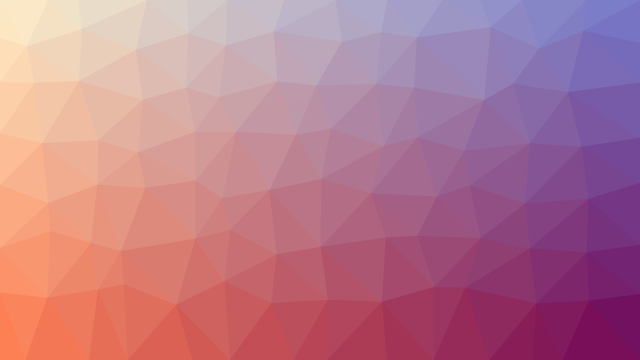
A WebGL 1 fragment shader for this background:

```glsl
precision highp float;

// Low-poly backdrop: a jittered grid of vertices, snapped to the canvas border,
// whose cells are split along their shorter diagonal. Each triangle is filled
// with a four-corner gradient sampled at its centroid; edges blend by coverage.

uniform vec2 u_resolution;

// Lengths are in canvas heights on a 16:9 canvas.
const vec2 CANVAS = vec2(1.7778, 1.0);
const vec2 CELLS = vec2(13.0, 7.0);
const vec2 GRID_ORIGIN = vec2(-0.039, 0.043);
const vec2 GRID_PITCH = vec2(0.1366, 0.142);
const vec2 JITTER = vec2(0.31, 0.25);   // largest shift, in grid cells
const float SEED = 4.7;

const vec3 CREAM = vec3(1.0, 0.95, 0.80);    // top left
const vec3 INDIGO = vec3(0.45, 0.475, 0.80); // top right
const vec3 ORANGE = vec3(1.0, 0.48, 0.30);   // bottom left
const vec3 PLUM = vec3(0.43, 0.0, 0.32);     // bottom right

vec2 hash2(vec2 p) {
  vec2 q = vec2(dot(p, vec2(127.1, 311.7)), dot(p, vec2(269.5, 183.3)));
  return fract(sin(q + SEED) * 43758.5);
}

// Position of a grid vertex; the outer rows and columns lie on the border.
vec2 vertexAt(vec2 id) {
  vec2 shift = (2.0 * hash2(id) - 1.0) * JITTER;
  vec2 pos = GRID_ORIGIN + GRID_PITCH * (id + shift);
  pos = mix(pos, vec2(0.0), step(id, vec2(0.5)));
  return mix(pos, CANVAS, step(CELLS - 0.5, id));
}

vec3 gradientAt(vec2 p) {
  vec2 uv = p / CANVAS;
  return mix(mix(ORANGE, PLUM, uv.x), mix(CREAM, INDIGO, uv.x), uv.y);
}

float cross2(vec2 a, vec2 b) {
  return a.x * b.y - a.y * b.x;
}

// Signed distance to the line through a and b, positive on its left.
float edgeDistance(vec2 p, vec2 a, vec2 b) {
  return cross2(normalize(b - a), p - a);
}

// Colour premultiplied by coverage, with coverage in alpha.
vec4 triangle(vec2 p, vec2 a, vec2 b, vec2 c, float pixel) {
  float winding = sign(cross2(b - a, c - a));
  float inside = min(winding * edgeDistance(p, a, b),
                 min(winding * edgeDistance(p, b, c),
                     winding * edgeDistance(p, c, a)));
  float coverage = clamp(inside / pixel + 0.5, 0.0, 1.0);
  return vec4(gradientAt((a + b + c) / 3.0), 1.0) * coverage;
}

// A grid cell as two triangles.
vec4 cell(vec2 p, vec2 id, float pixel) {
  vec2 a = vertexAt(id);
  vec2 b = vertexAt(id + vec2(1.0, 0.0));
  vec2 c = vertexAt(id + vec2(1.0, 1.0));
  vec2 d = vertexAt(id + vec2(0.0, 1.0));
  if (distance(a, c) < distance(b, d)) {
    return triangle(p, a, b, c, pixel) + triangle(p, a, c, d, pixel);
  }
  return triangle(p, a, b, d, pixel) + triangle(p, b, c, d, pixel);
}

void main() {
  vec2 p = gl_FragCoord.xy / u_resolution * CANVAS;
  float pixel = 1.0 / u_resolution.y;
  vec2 home = floor((p - GRID_ORIGIN) / GRID_PITCH);

  // Jitter can carry a triangle into a neighbouring cell, so visit all nine.
  vec4 sum = vec4(gradientAt(p), 1.0) * 0.001;
  for (int j = -1; j <= 1; j++) {
    for (int i = -1; i <= 1; i++) {
      vec2 id = home + vec2(float(i), float(j));
      bool onGrid = all(greaterThanEqual(id, vec2(0.0))) && all(lessThan(id, CELLS));
      if (onGrid) sum += cell(p, id, pixel);
    }
  }
  gl_FragColor = vec4(sum.rgb / sum.a, 1.0);
}
```
